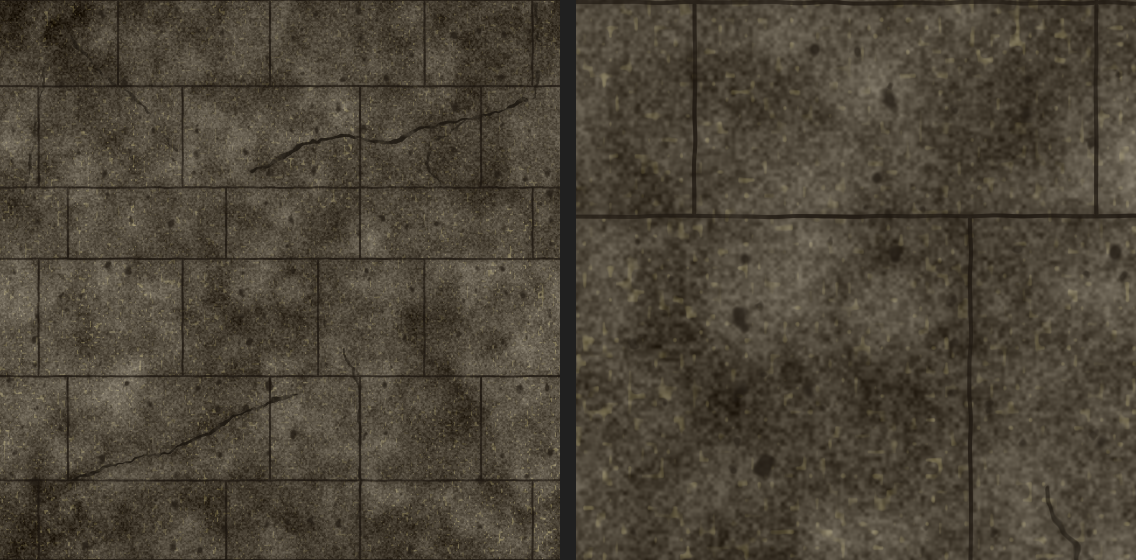
Left: the whole. Right: its middle third, enlarged.
This texture is drawn by a WebGL 2 fragment shader. Its source:

```glsl
#version 300 es
precision highp float;
// Weathered dark stone wall: six courses of uneven blocks with cracks, pits and grain.
uniform vec2 u_resolution;
out vec4 fragColor;

float hash(vec2 p) {
  vec3 q = fract(p.xyx * vec3(.1031, .1030, .0973));
  q += dot(q, q.yzx + 33.33);
  return fract((q.x + q.y) * q.z);
}

// Value noise that wraps after n cells across the canvas
float noise(vec2 uv, vec2 n) {
  vec2 p = uv * n, i = floor(p), f = fract(p);
  f = f * f * (3. - 2. * f);
  vec2 a = mod(i, n), b = mod(i + 1., n);
  return mix(mix(hash(a), hash(vec2(b.x, a.y)), f.x),
             mix(hash(vec2(a.x, b.y)), hash(b), f.x), f.y);
}

float fbm(vec2 uv, float n) {
  float sum = 0., amp = .5;
  for (int i = 0; i < 5; i++) {
    sum += amp * noise(uv + float(i) * .37, vec2(n));
    n *= 2.;
    amp *= .56;
  }
  return sum / 1.07;
}

float segment(vec2 p, vec2 a, vec2 b) {
  vec2 d = b - a;
  return length(p - a - d * clamp(dot(p - a, d) / dot(d, d), 0., 1.));
}

float crack(vec2 p, vec2 a, vec2 b, vec2 c, vec2 d) {
  return min(segment(p, a, b), min(segment(p, b, c), segment(p, c, d)));
}

// Dark round pits, one candidate per grid cell
float pits(vec2 uv, float n, float chance, float aa) {
  vec2 cell = mod(floor(uv * n), n);
  vec2 center = .3 + .4 * vec2(hash(cell + 7.1), hash(cell + 19.7));
  float radius = mix(.05, .17, pow(hash(cell + 41.3), 2.));
  float d = length((fract(uv * n) - center) * vec2(1.15, .9));
  d += .16 * (noise(uv, vec2(n * 7.)) - .5);
  float soft = .05 + aa * n;
  return step(hash(cell + 3.9), chance) * (1. - smoothstep(radius - soft, radius + soft, d));
}

// x: joint darkness, y: random value of the block
vec2 masonry(vec2 uv, float aa) {
  float edges[7] = float[](1., .846, .665, .538, .328, .142, 0.);
  vec4 joints[6] = vec4[](
    vec4(.211, .482, .758, .951), vec4(.069, .326, .643, .859),
    vec4(.121, .404, .643, .951), vec4(.069, .326, .568, .758),
    vec4(.121, .482, .643, .859), vec4(.069, .404, .643, .951));
  vec2 p = uv + .0012 * (vec2(noise(uv, vec2(60)), noise(uv.yx, vec2(60))) - .5);
  float across = 1., down = 1., block = 0.;
  for (int i = 0; i < 7; i++) across = min(across, abs(p.y - edges[i]));
  for (int i = 0; i < 6; i++) {
    if (uv.y > edges[i] || uv.y < edges[i + 1]) continue;
    vec4 d = abs(p.x - joints[i]);
    down = min(min(d.x, d.y), min(d.z, d.w));
    float passed = mod(dot(step(joints[i], vec4(p.x)), vec4(1)), 4.);
    block = hash(vec2(passed + 5., float(i) + 11.));
  }
  float wear = .65 + .35 * noise(uv, vec2(35));
  float line = 1. - smoothstep(.0008, .0012 + aa, min(across, down));
  float grime = exp(-min(across, down) / .004) * .25;
  return vec2(max(line * wear, grime), block);
}

float cracks(vec2 uv, float aa) {
  vec2 p = uv + .022 * (vec2(fbm(uv, 14.), fbm(uv.yx + .4, 14.)) - .5);
  p += .005 * (vec2(noise(uv, vec2(120)), noise(uv.yx, vec2(120))) - .5);
  // Strong cracks
  float d = crack(p, vec2(.45, .69), vec2(.53, .74), vec2(.62, .757), vec2(.70, .742));
  d = min(d, crack(p, vec2(.70, .742), vec2(.74, .769), vec2(.85, .789), vec2(.94, .818)));
  d = min(d, crack(p, vec2(.13, .142), vec2(.30, .193), vec2(.43, .263), vec2(.53, .297)));
  // Faint cracks
  float faint = crack(p, vec2(.11, .96), vec2(.18, .87), vec2(.26, .81), vec2(.32, .73));
  faint = min(faint, crack(p, vec2(.83, .785), vec2(.77, .745), vec2(.765, .70), vec2(.79, .67)));
  faint = min(faint, crack(p, vec2(.61, .38), vec2(.637, .31), vec2(.64, .23), vec2(.643, .05)));
  faint = min(faint, crack(p, vec2(.077, .88), vec2(.066, .78), vec2(.06, .70), vec2(.04, .64)));
  faint = min(faint, crack(p, vec2(.957, 1.), vec2(.961, .92), vec2(.963, .86), vec2(.955, .82)));
  float width = .0035 * noise(uv, vec2(28));
  float broken = smoothstep(.2, .55, noise(uv + .2, vec2(75)));
  float strong = 1. - smoothstep(width, width + .0012 + aa, d);
  float weak = 1. - smoothstep(width * .5, width * .5 + .0012 + aa, faint);
  float halo = .22 * exp(-min(d, faint + .004) / .007);
  return max(max(strong * (.6 + .4 * broken), weak * broken * .7), halo);
}

void main() {
  vec2 uv = gl_FragCoord.xy / u_resolution;
  float aa = 1. / min(u_resolution.x, u_resolution.y);
  vec2 wall = masonry(uv, aa);

  // Broad mottling and pale worn patches
  float tone = .25 * (fbm(uv, 5.) - .5) + .22 * (fbm(uv + .3, 22.) - .5);
  tone += .075 * smoothstep(.5, .72, fbm(uv + .6, 11.)) + .02 * (wall.y - .5);

  // Soot in the left corners
  float soot = exp(-90. * dot(uv - vec2(.13, .10), uv - vec2(.13, .10)))
             + .8 * exp(-90. * dot(uv - vec2(.10, .96), uv - vec2(.10, .96)));
  tone -= .17 * soot * smoothstep(.3, .65, fbm(uv + .15, 18.));

  // Fine grain with ochre flecks gathered in upright streaks
  tone += .13 * (noise(uv, vec2(300)) - .5) + .09 * (noise(uv + .5, vec2(480)) - .5);
  float streak = .35 + .9 * noise(uv, vec2(80, 5)) * noise(uv + .1, vec2(6));
  float fleck = smoothstep(.72, 1., noise(uv + .25, vec2(260, 210))) * streak;
  vec3 color = vec3(.305, .275, .225) + tone * vec3(1., .99, .93);
  color += fleck * vec3(.23, .22, .13);

  // Pits, cracks and joints
  float dark = max(pits(uv, 24., .28, aa), .75 * pits(uv + .43, 52., .18, aa));
  color = mix(color, vec3(.13, .105, .075), .75 * dark);
  color = mix(color, vec3(.10, .08, .055), .85 * cracks(uv, aa));
  color = mix(color, vec3(.11, .085, .06), .9 * wall.x);
  fragColor = vec4(clamp(color, 0., 1.), 1.);
}
```
